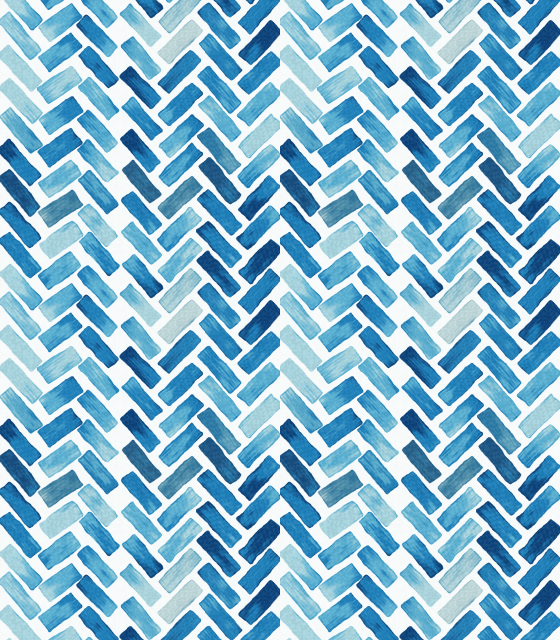
A WebGL 1 fragment shader for this pattern:

```glsl
precision highp float;
// Watercolour herringbone: blue brush strokes on white paper, in a repeating square tile.

uniform vec2 u_resolution;

const float TILES_ACROSS = 2.0;
const float COLUMNS = 7.0;            // stroke columns per tile
const float ROWS = 9.0;               // strokes per column
const float REACH = 0.0815;           // half the horizontal extent of a stroke
const float THICKNESS = 0.0430;       // half the vertical thickness of a stroke
const float CORNER = 0.007;
const float FALL_ANGLE = 0.84;        // strokes that fall to the right
const float RISE_LEFT = -0.63;        // strokes that rise, left part of the tile
const float RISE_RIGHT = -0.79;       // strokes that rise, right part of the tile
const float GUTTER_SHIFT = 0.006;     // opens the channel between columns 2 and 3
const float GUTTER_TRIM = 0.006;
const float EDGE_WOBBLE = 0.006;

const vec3 PAPER = vec3(0.970, 0.982, 0.980);
const vec3 PALE = vec3(0.66, 0.83, 0.87);
const vec3 SKY = vec3(0.36, 0.69, 0.82);
const vec3 BLUE = vec3(0.14, 0.51, 0.73);
const vec3 NAVY = vec3(0.07, 0.28, 0.49);
const vec3 SLATE = vec3(0.25, 0.47, 0.58);
const vec3 SAND = vec3(0.80, 0.85, 0.84);

float hash(vec2 p) {
  return fract(sin(dot(p, vec2(127.1, 311.7))) * 43758.5453);
}

float noise(vec2 p) {
  vec2 i = floor(p), f = fract(p);
  f = f * f * (3.0 - 2.0 * f);
  return mix(mix(hash(i), hash(i + vec2(1.0, 0.0)), f.x),
             mix(hash(i + vec2(0.0, 1.0)), hash(i + vec2(1.0, 1.0)), f.x), f.y);
}

float roundedBox(vec2 p, vec2 halfSize, float radius) {
  vec2 d = abs(p) - halfSize + radius;
  return length(max(d, 0.0)) + min(max(d.x, d.y), 0.0) - radius;
}

// Soft spot that wraps vertically with the tile
float spot(vec2 p, vec2 centre, float radius) {
  vec2 d = p - centre;
  d.y -= floor(d.y + 0.5);
  return exp(-dot(d, d) / (radius * radius));
}

// Light and dark regions of the tile
float regionTone(vec2 p) {
  return 0.38 * spot(p, vec2(0.51, 0.58), 0.16)
       + 0.32 * spot(p, vec2(0.50, 0.33), 0.11)
       + 0.45 * spot(p, vec2(0.86, 0.03), 0.14)
       + 0.50 * spot(p, vec2(0.05, 0.74), 0.12)
       + 0.20 * spot(p, vec2(0.78, 0.62), 0.16)
       - 0.60 * spot(p, vec2(0.63, 0.12), 0.11)
       - 0.45 * spot(p, vec2(0.24, 0.80), 0.12)
       - 0.35 * spot(p, vec2(0.35, 0.42), 0.12)
       - 0.28 * spot(p, vec2(0.93, 0.42), 0.13)
       - 0.25 * spot(p, vec2(0.06, 0.27), 0.14);
}

vec3 pigment(float tone, float grey) {
  vec3 c = mix(PALE, SKY, smoothstep(0.16, 0.38, tone));
  c = mix(c, BLUE, smoothstep(0.41, 0.58, tone));
  c = mix(c, NAVY, smoothstep(0.66, 0.88, tone));
  return mix(c, mix(SAND, SLATE, smoothstep(0.05, 0.55, tone)), grey);
}

// Paints one stroke over the colour below it
vec3 paintStroke(vec3 below, vec2 q, vec2 id, vec2 centre, float lean, float trim, float aa) {
  float h1 = hash(id + 3.1), h2 = hash(id + 17.3), h3 = hash(id + 41.7);
  q -= (vec2(h1, h2) - 0.5) * vec2(0.008, 0.010);
  float c = cos(lean), s = sin(lean);
  float halfWidth = THICKNESS * c * (0.97 + 0.06 * h2);
  vec2 halfSize = vec2((REACH - trim - halfWidth * abs(s)) / c, halfWidth);
  float angle = lean + (h3 - 0.5) * 0.09;
  c = cos(angle);
  s = sin(angle);
  q = vec2(c * q.x + s * q.y, c * q.y - s * q.x);

  vec2 grain = q + id * 7.3;
  float d = roundedBox(q, halfSize, CORNER);
  d += (noise(grain * 32.0) - 0.5) * EDGE_WOBBLE + (noise(grain * 130.0) - 0.5) * 0.0018;
  float cover = 1.0 - smoothstep(-aa, aa, d);

  // Wash: pooled ends, cloudy pigment, bristle streaks and a darker rim
  float tone = 0.49 + (hash(id) - 0.5) * 0.48 + regionTone(centre);
  tone = clamp(tone, 0.08, 0.92);
  tone += (h1 - 0.5) * 0.40 * q.x / halfSize.x;
  tone += (noise(grain * vec2(22.0, 40.0)) - 0.5) * 0.24;
  tone += (noise(grain * vec2(30.0, 210.0)) - 0.5) * 0.15;
  tone += 0.13 * smoothstep(-0.008, -0.001, d);
  float grey = 0.7 * smoothstep(0.84, 0.98, h3) + 0.7 * spot(centre, vec2(0.64, 0.12), 0.10);
  vec3 ink = pigment(tone, min(grey, 0.9));
  ink += (noise(grain * 170.0) - 0.5) * 0.075;
  return mix(below, ink, cover);
}

void main() {
  // Tile units, measured down from the top left
  vec2 p = vec2(gl_FragCoord.x, u_resolution.y - gl_FragCoord.y) * TILES_ACROSS / u_resolution.x;
  float aa = 0.7 * TILES_ACROSS / u_resolution.x;
  p.x = fract(p.x);
  vec3 color = PAPER + (noise(fract(p) * 120.0) - 0.5) * 0.015;

  // Columns stop at the tile sides, so strokes are cut along the seam
  for (int i = -1; i <= 1; i++) {
    float col = floor(p.x * COLUMNS) + float(i);
    if (col < 0.0 || col >= COLUMNS) continue;
    float rightPart = step(2.5, col);
    float rising = mod(col - rightPart, 2.0);
    float lean = mix(FALL_ANGLE, mix(RISE_LEFT, RISE_RIGHT, rightPart), rising);
    float gutter = (col == 3.0 ? 1.0 : 0.0) - (col == 2.0 ? 1.0 : 0.0);
    float phase = fract(mix(0.20, 0.85, rightPart) + 0.5 * rising);
    for (int j = -1; j <= 1; j++) {
      float row = floor(p.y * ROWS - phase + 0.5) + float(j);
      vec2 centre = vec2((col + 0.5) / COLUMNS + gutter * GUTTER_SHIFT, (row + phase) / ROWS);
      vec2 id = vec2(col, mod(row, ROWS));
      color = paintStroke(color, p - centre, id, centre, lean, abs(gutter) * GUTTER_TRIM, aa);
    }
  }

  gl_FragColor = vec4(clamp(color, 0.0, 1.0), 1.0);
}
```
